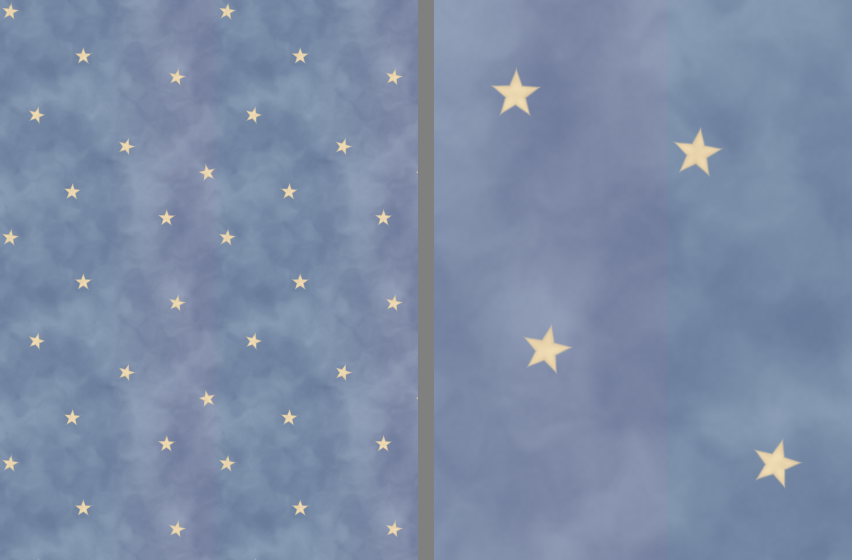
Left, the full canvas; right, a detail of the centre.
A WebGL 1 fragment shader for this pattern:

```glsl
precision highp float;

uniform vec2 u_resolution;

// Lengths are fractions of the canvas height
const vec2 TILE = vec2(0.3873, 0.4036);
const vec2 FIRST_STAR = vec2(0.047, 0.052);   // in tile units
const float STARS = 8.0;
const float LATTICE_STEP = 3.0;               // eighths of a tile across per star
const float STAR_RADIUS = 0.0147;
const float STAR_WAIST = 0.43;                // inner radius over outer radius
const float STAR_TILT = 0.3;
const float EDGE_SOFTNESS = 0.0006;
const float SECTOR = 1.2566371;               // a fifth of a turn

const vec3 WASH_DARK = vec3(0.425, 0.492, 0.612);
const vec3 WASH_LIGHT = vec3(0.555, 0.622, 0.716);
const vec3 MAUVE_SHIFT = vec3(0.020, -0.008, -0.002);
const vec3 STAR_CREAM = vec3(0.945, 0.870, 0.715);
const vec3 STAR_OCHRE = vec3(0.860, 0.770, 0.620);

// Drift of each star off the regular lattice, two stars (x, y, x, y) per column
const mat4 DRIFT = mat4(
   0.000, 0.000, -0.038, 0.072,
   0.018, 0.040, -0.004, 0.083,
   0.035, 0.097,  0.034, 0.088,
   0.036, 0.047,  0.096, 0.038);

float hash(vec2 p) {
  vec3 q = fract(vec3(p.xyx) * 0.1031);
  q += dot(q, q.yzx + 33.33);
  return fract((q.x + q.y) * q.z);
}

// Value noise that wraps after a whole number of cells
float tiledNoise(vec2 p, vec2 cells) {
  p *= cells;
  vec2 i = floor(p);
  vec2 f = p - i;
  f = f * f * (3.0 - 2.0 * f);
  vec2 a = mod(i, cells);
  vec2 b = mod(i + 1.0, cells);
  vec2 seed = cells * 1.7;
  return mix(mix(hash(a + seed), hash(vec2(b.x, a.y) + seed), f.x),
             mix(hash(vec2(a.x, b.y) + seed), hash(b + seed), f.x), f.y);
}

float cloud(vec2 p) {
  float sum = 0.0;
  float weight = 0.5;
  vec2 cells = vec2(6.0, 7.0);
  for (int i = 0; i < 4; i++) {
    sum += weight * tiledNoise(p, cells);
    weight *= 0.55;
    cells *= 2.0;
  }
  return sum / 1.01;
}

// Sponged wash, with a mauve tint that stops at the right seam of each tile
vec3 wash(vec2 p) {
  vec2 warp = vec2(tiledNoise(p, vec2(17.0)), tiledNoise(p, vec2(19.0))) - 0.5;
  float tone = smoothstep(0.08, 0.92, cloud(p + 0.05 * warp));
  float dabs = smoothstep(0.62, 0.9, tiledNoise(p + 0.07 * warp, vec2(13.0, 14.0)));
  float grain = tiledNoise(p, vec2(140.0)) - 0.5;
  vec3 color = mix(WASH_DARK, WASH_LIGHT, tone - 0.13 * dabs + 0.07 * grain + 0.03);
  float mauve = smoothstep(0.45, 0.85, fract(p.x)) - 0.25;
  return color + MAUVE_SHIFT * mauve;
}

// Signed distance to the edges of a five-pointed star
float starDistance(vec2 p) {
  float angle = atan(p.x, p.y);
  angle = abs(mod(angle + 0.5 * SECTOR, SECTOR) - 0.5 * SECTOR);
  vec2 q = length(p) * vec2(cos(angle), sin(angle));
  vec2 tip = vec2(STAR_RADIUS, 0.0);
  vec2 valley = STAR_RADIUS * STAR_WAIST * vec2(cos(0.5 * SECTOR), sin(0.5 * SECTOR));
  vec2 edge = valley - tip;
  return dot(q - tip, normalize(vec2(edge.y, -edge.x)));
}

// Distance to star k of the tile, turned by its own tilt
float starAt(vec2 p, float k, vec2 drift) {
  vec2 center = FIRST_STAR + vec2(k * LATTICE_STEP, k) / STARS + drift;
  vec2 d = (fract(p - center + 0.5) - 0.5) * TILE;
  float tilt = STAR_TILT * (2.0 * hash(vec2(k, 5.0)) - 1.0);
  float c = cos(tilt);
  float s = sin(tilt);
  return starDistance(vec2(c * d.x - s * d.y, -s * d.x - c * d.y));
}

void main() {
  vec2 uv = gl_FragCoord.xy / u_resolution.y;
  vec2 p = vec2(uv.x, 1.0 - uv.y) / TILE;

  // Nearest star
  float dist = 1.0;
  for (int i = 0; i < 4; i++) {
    vec4 pair = DRIFT[i];
    float k = 2.0 * float(i);
    dist = min(dist, starAt(p, k, pair.xy));
    dist = min(dist, starAt(p, k + 1.0, pair.zw));
  }

  // Cream paint, worn to ochre in specks and along the rim
  float soft = EDGE_SOFTNESS + 0.5 / u_resolution.y;
  float wear = 0.5 * tiledNoise(p, vec2(90.0)) + 0.4 * smoothstep(-0.003, 0.0, dist);
  vec3 paint = mix(STAR_CREAM, STAR_OCHRE, wear);
  float cover = 1.0 - smoothstep(-soft, soft, dist);

  gl_FragColor = vec4(mix(wash(p), paint, cover), 1.0);
}
```
